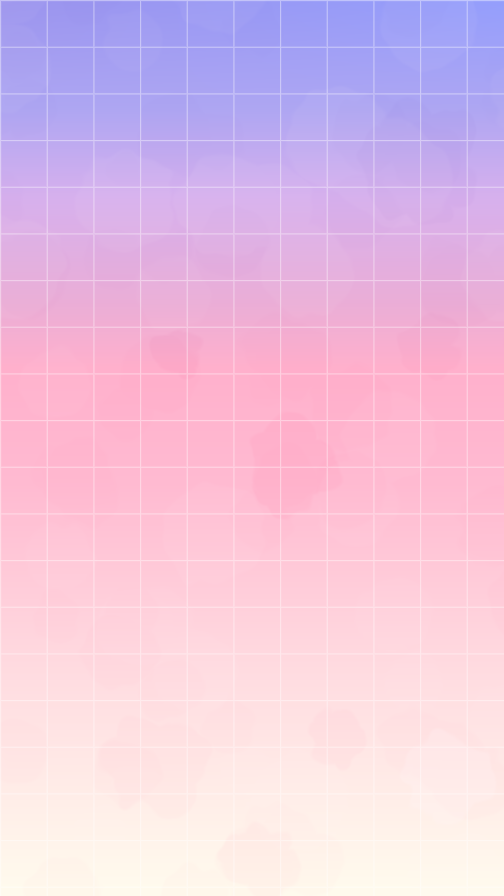
Give the GLSL for this background, as a Shadertoy shader.

```glsl
// Draws a pastel dusk gradient with watercolour puffs under a fine white grid.
#define COLUMNS 10.8        // grid cells across the canvas
#define LINE_WIDTH 0.025    // in grid cells
#define LINE_ALPHA 0.40
#define PUFF_SOFTNESS 0.05  // in grid cells
#define PUFF_WOBBLE 0.22
#define SCATTER_ALPHA 0.17
#define CLUSTER_ALPHA 0.42
#define LIGHT_ALPHA 0.22

// Sineless hash of a 2D point
vec2 hash22(vec2 p) {
    vec3 h = fract(p.xyx * vec3(0.1031, 0.1030, 0.0973));
    h += dot(h, h.yzx + 33.33);
    return fract((h.xx + h.yz) * h.zy);
}

float noise(vec2 p) {
    vec2 i = floor(p), f = fract(p);
    f = f * f * (3.0 - 2.0 * f);
    float low = mix(hash22(i).x, hash22(i + vec2(1, 0)).x, f.x);
    float high = mix(hash22(i + vec2(0, 1)).x, hash22(i + vec2(1, 1)).x, f.x);
    return mix(low, high, f.y);
}

float disc(vec2 p, float radius) {
    return 1.0 - smoothstep(-PUFF_SOFTNESS, PUFF_SOFTNESS, length(p) - radius);
}

// Vertical wash; t runs from 0 at the top to 1 at the bottom
vec3 wash(float t, float x) {
    vec3 col = mix(vec3(0.61, 0.58, 0.93), vec3(0.58, 0.62, 0.99), x);
    col = mix(col, vec3(0.68, 0.65, 0.95), clamp(t / 0.12, 0.0, 1.0));
    col = mix(col, vec3(0.84, 0.69, 0.93), clamp((t - 0.12) / 0.10, 0.0, 1.0));
    col = mix(col, vec3(0.92, 0.68, 0.84), clamp((t - 0.22) / 0.12, 0.0, 1.0));
    col = mix(col, vec3(1.00, 0.69, 0.80), clamp((t - 0.34) / 0.07, 0.0, 1.0));
    col = mix(col, vec3(1.00, 0.73, 0.82), clamp((t - 0.41) / 0.13, 0.0, 1.0));
    col = mix(col, vec3(1.00, 0.86, 0.88), clamp((t - 0.54) / 0.21, 0.0, 1.0));
    return mix(col, vec3(1.00, 0.98, 0.93), clamp((t - 0.75) / 0.24, 0.0, 1.0));
}

// Discs of random size strewn over a jittered lattice
float scatter(vec2 p, float cellSize, float seed) {
    vec2 cell = floor(p / cellSize);
    float cover = 0.0;
    for (int j = -1; j <= 1; j++)
    for (int i = -1; i <= 1; i++) {
        vec2 id = cell + vec2(i, j);
        vec2 place = hash22(id + seed), kind = hash22(id + seed + 57.3);
        float present = step(0.55, kind.x) * (0.5 + 0.5 * kind.y);
        vec2 centre = (id + place) * cellSize;
        cover = max(cover, present * disc(p - centre, cellSize * mix(0.25, 0.6, kind.y)));
    }
    return cover;
}

// A lobed puff: one core ringed by smaller discs
float cluster(vec2 p, vec2 centre, float radius) {
    p -= centre;
    float cover = disc(p, radius * 0.72);
    for (int i = 0; i < 6; i++) {
        vec2 r = hash22(centre + float(i) * 7.1);
        float angle = 1.0472 * (float(i) + 0.6 * r.x);
        vec2 lobe = vec2(cos(angle), sin(angle)) * radius * 0.55;
        cover = max(cover, disc(p - lobe, radius * mix(0.3, 0.5, r.y)));
    }
    return cover;
}

void mainImage(out vec4 fragColor, in vec2 fragCoord) {
    vec2 uv = fragCoord / iResolution.xy;
    float pixel = COLUMNS / iResolution.x;
    vec2 grid = vec2(fragCoord.x, iResolution.y - fragCoord.y) * pixel;
    vec3 col = wash(1.0 - uv.y, uv.x);

    // Ragged paint edges
    vec2 p = grid + PUFF_WOBBLE * (vec2(noise(grid * 3.0), noise(grid * 3.0 + 19.0)) - 0.5);

    // Large puffs that anchor the composition
    float dark = cluster(p, vec2(6.2, 10.0), 1.15);
    dark = max(dark, cluster(p, vec2(3.75, 7.6), 0.55));
    dark = max(dark, 0.7 * cluster(p, vec2(9.2, 7.5), 0.75));
    dark = max(dark, 0.7 * cluster(p, vec2(9.1, 3.5), 1.4));
    dark = max(dark, 0.7 * cluster(p, vec2(7.2, 15.8), 0.75));
    dark = max(dark, 0.5 * cluster(p, vec2(3.3, 16.4), 1.25));
    dark = max(dark, 0.6 * cluster(p, vec2(5.6, 18.4), 0.9));
    float light = cluster(p, vec2(9.6, 16.7), 1.1);

    // Faint smaller puffs
    float faintDark = scatter(p, 1.5, 3.0);
    float faintLight = scatter(p, 1.9, 41.0);

    vec3 shade = col * mix(vec3(0.95, 0.93, 0.97), vec3(1.0, 0.92, 0.95),
                           smoothstep(0.8, 0.5, uv.y));
    col = mix(col, shade, CLUSTER_ALPHA * dark + SCATTER_ALPHA * faintDark);
    col = mix(col, vec3(1.0, 0.96, 0.97), LIGHT_ALPHA * light + 0.05 * faintLight);

    // Grid lines, with exact pixel coverage
    vec2 gap = abs(fract(grid - 0.5 * LINE_WIDTH + 0.5) - 0.5);
    vec2 cover = clamp((0.5 * (LINE_WIDTH + pixel) - gap) / pixel, 0.0, min(1.0, LINE_WIDTH / pixel));
    col = mix(col, vec3(1.0), LINE_ALPHA * max(cover.x, cover.y));

    fragColor = vec4(col, 1.0);
}
```
